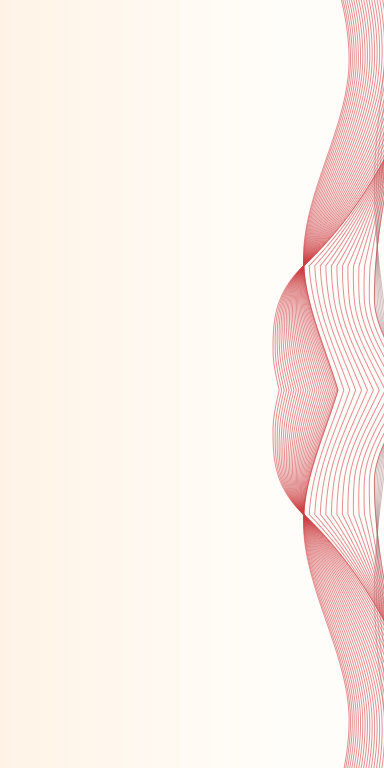
Reproduce this background procedurally as a Shadertoy shader.

```glsl
// Pale cream gradient with a mirrored guilloche of fine red threads on the right.
// Smooth cubic rails are defined by distance from a horizontal mirror axis;
// each ribbon is a loop of threads blended between two rails.

#define MIRROR_Y 0.984
#define DENSE_THREADS 28
#define SPARSE_THREADS 14
#define EDGE_THREADS 7
#define THREAD_WIDTH 0.0015
#define BUNCHING 1.15
#define CREAM vec3(1.0, 0.953, 0.902)
#define IVORY vec3(1.0, 0.994, 0.980)
#define RED_INK vec3(0.80, 0.24, 0.26)
#define DARK_INK vec3(0.48, 0.27, 0.29)

// Cubic between knots (distance, position, slope); returns position and slope.
vec2 cubicSpan(float d, vec3 a, vec3 b) {
    float h = b.x - a.x;
    float t = (d - a.x) / h;
    float rise = b.y - a.y;
    float m0 = a.z * h;
    float m1 = b.z * h;
    float c2 = 3.0 * rise - 2.0 * m0 - m1;
    float c3 = m0 + m1 - 2.0 * rise;
    return vec2(a.y + t * (m0 + t * (c2 + t * c3)),
                (m0 + t * (2.0 * c2 + 3.0 * t * c3)) / h);
}

// Rail bounding the left lobe, then sweeping out to the right.
vec2 lobeRail(float d) {
    vec3 crest = vec3(0.104, 0.711, 0.0);
    vec3 node = vec3(0.323, 0.790, 1.05);
    vec3 exitKnot = vec3(0.60, 1.0, 0.55);
    if (d < crest.x) return cubicSpan(d, vec3(0.0, 0.727, -0.22), crest);
    if (d < node.x) return cubicSpan(d, crest, node);
    if (d < exitKnot.x) return cubicSpan(d, node, exitKnot);
    return cubicSpan(d, exitKnot, vec3(1.03, 1.07, -0.15));
}

// Rail from the central chevron through the node to the outer wave.
vec2 waveRail(float d) {
    vec3 node = vec3(0.323, 0.791, -0.06);
    vec3 crest = vec3(0.86, 0.909, 0.0);
    if (d < node.x) return cubicSpan(d, vec3(0.0, 0.880, -0.30), node);
    if (d < crest.x) return cubicSpan(d, node, crest);
    return cubicSpan(d, crest, vec3(1.02, 0.888, -0.25));
}

// Rail closing the open threads near the right border.
vec2 borderRail(float d) {
    vec3 waist = vec3(0.24, 0.975, 0.0);
    vec3 shoulder = vec3(0.60, 1.02, 0.20);
    if (d < waist.x) return cubicSpan(d, vec3(0.0, 1.08, -0.60), waist);
    if (d < shoulder.x) return cubicSpan(d, waist, shoulder);
    return cubicSpan(d, shoulder, vec3(1.05, 1.10, 0.1));
}

// Ink coverage of evenly blended threads between two rails.
float ribbon(float x, vec2 first, vec2 last, int count, float easing) {
    float pixel = 1.0 / iResolution.x;
    float reach = max(pixel, THREAD_WIDTH);
    float strength = min(1.0, THREAD_WIDTH / pixel);
    float clearPart = 1.0;
    for (int i = 0; i < count; i++) {
        float t = 1.0 - pow(1.0 - float(i) / float(count - 1), easing);
        vec2 thread = mix(first, last, t);
        float dist = abs(x - thread.x) / sqrt(1.0 + thread.y * thread.y);
        float edge = clamp((0.5 * (reach + pixel) - dist) / pixel, 0.0, 1.0);
        clearPart *= 1.0 - strength * edge;
    }
    return 1.0 - clearPart;
}

void mainImage(out vec4 fragColor, in vec2 fragCoord) {
    vec2 p = fragCoord / iResolution.xy * vec2(1.0, 2.0);
    float d = abs(p.y - MIRROR_Y);

    // Background wash
    vec3 color = mix(CREAM, IVORY, clamp(p.x / 0.75, 0.0, 1.0));

    // Rails
    vec2 lobe = lobeRail(d);
    vec2 wave = waveRail(d);
    vec2 border = borderRail(d);
    vec2 inner = lobe.x > wave.x ? lobe : wave;
    vec2 margin = vec2(0.995 + 0.02 * cos(6.0 * d), -0.12 * sin(6.0 * d));

    // Thread ribbons
    float dense = ribbon(p.x, lobe, wave, DENSE_THREADS, BUNCHING);
    float sparse = ribbon(p.x, inner, border, SPARSE_THREADS, 1.0);
    float edging = ribbon(p.x, border, margin, EDGE_THREADS, 1.0);
    color = mix(color, DARK_INK, 0.6 * edging);
    color = mix(color, RED_INK, sparse);
    color = mix(color, RED_INK, dense);

    fragColor = vec4(color, 1.0);
}
```
